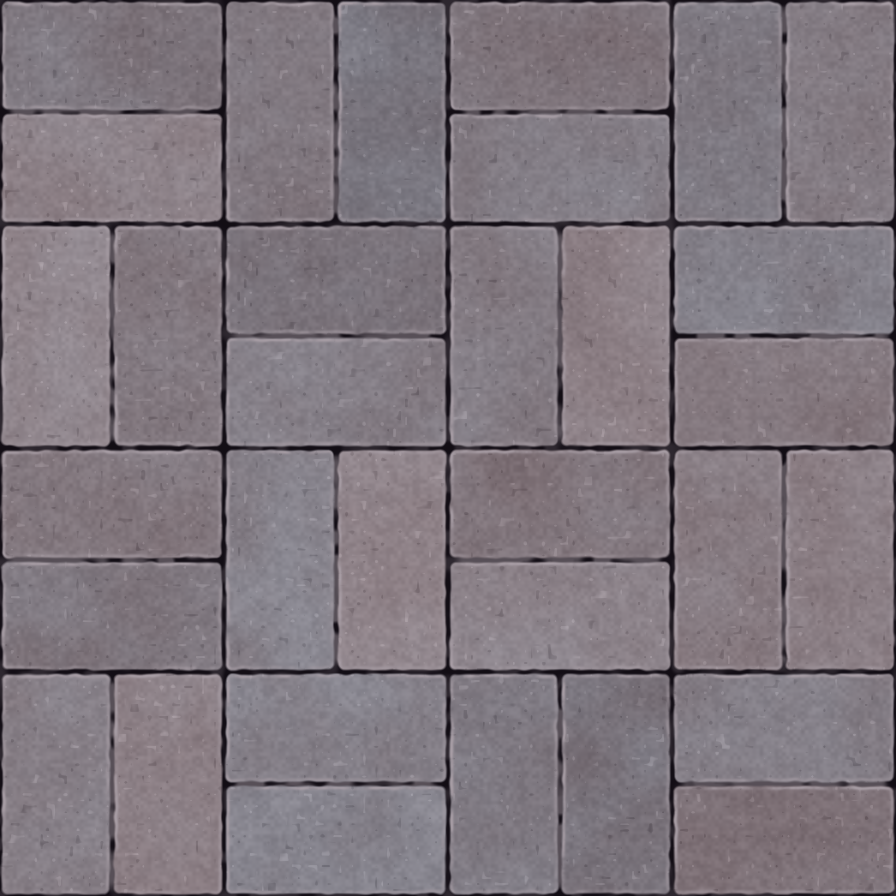
A three.js fragment shader for this texture:

```glsl
varying vec2 vUv;

const float BLOCKS = 4.0;          // blocks across and down, two bricks each
const float JOINT_HALF = 0.0024;   // half joint width
const float CORNER = 0.0065;       // brick corner radius
const float WOBBLE = 0.0022;       // unevenness of the brick edges
const float SOFTNESS = 0.0017;     // edge smoothing
const float RIM_OFFSET = 0.0024;   // distance of the pale rim from the edge
const float RIM_WIDTH = 0.0021;
const float RIM_STRENGTH = 0.75;
const float TONE_RANGE = 0.075;    // brightness spread between bricks
const float GRAIN = 0.055;
const float BLOTCH = 0.05;
const vec3 WARM_CLAY = vec3(0.535, 0.483, 0.505);
const vec3 COOL_CLAY = vec3(0.485, 0.478, 0.515);
const vec3 RIM_COLOR = vec3(0.66, 0.62, 0.65);
const vec3 JOINT_DARK = vec3(0.07, 0.05, 0.08);
const vec3 JOINT_DUSTY = vec3(0.34, 0.31, 0.34);

float hash(vec2 p) {
  return fract(sin(dot(p, vec2(127.1, 311.7))) * 43758.5);
}

float noise(vec2 p) {
  vec2 i = floor(p);
  vec2 f = fract(p);
  f = f * f * (3.0 - 2.0 * f);
  return mix(mix(hash(i), hash(i + vec2(1.0, 0.0)), f.x),
             mix(hash(i + vec2(0.0, 1.0)), hash(i + vec2(1.0, 1.0)), f.x), f.y);
}

float fbm(vec2 p) {
  float sum = 0.0;
  float weight = 0.5;
  for (int i = 0; i < 4; i++) {
    sum += weight * noise(p);
    p = p * 2.03 + 17.3;
    weight *= 0.5;
  }
  return sum / 0.9375;
}

float roundedBox(vec2 p, vec2 halfSize, float radius) {
  vec2 q = abs(p) - halfSize + radius;
  return length(max(q, 0.0)) + min(max(q.x, q.y), 0.0) - radius;
}

void main() {
  // Basket weave: the pair of bricks turns in every other block
  vec2 block = min(floor(vUv * BLOCKS), BLOCKS - 1.0);
  vec2 local = vUv * BLOCKS - block;
  bool upright = mod(block.x + block.y, 2.0) < 0.5;
  if (upright) local = local.yx;
  float half_ = step(0.5, local.y);
  vec2 brickId = block * 2.0 + vec2(half_, 0.37 * half_);

  // Signed distance to the worn brick outline
  vec2 centered = (local - vec2(0.5, 0.25 + 0.5 * half_)) / BLOCKS;
  vec2 halfSize = vec2(0.5, 0.25) / BLOCKS - JOINT_HALF;
  float edge = roundedBox(centered, halfSize, CORNER);
  edge += (noise(vUv * 95.0 + brickId * 7.1) - 0.5) * WOBBLE;
  float brickMask = 1.0 - smoothstep(-SOFTNESS, SOFTNESS, edge);

  // Clay tone, cloudy blotches and fine grain
  float hue = hash(brickId + 3.7);
  float tone = (hash(brickId + 9.2) - 0.5) * TONE_RANGE;
  float clouds = fbm(vUv * 13.0 + brickId * 5.3) - 0.5;
  float grain = noise(vUv * 240.0) + 0.6 * noise(vUv * 125.0 + 31.0) - 0.8;
  vec3 clay = mix(WARM_CLAY, COOL_CLAY, clamp(hue + clouds * 0.7, 0.0, 1.0));
  clay += tone + clouds * BLOTCH * 2.0 + grain * GRAIN;

  // Sparse pale and dark specks
  float speck = noise(vUv * 150.0 + 57.0);
  clay += 0.07 * smoothstep(0.87, 0.97, speck);
  clay -= 0.07 * smoothstep(0.13, 0.03, speck);

  // Chipped pale rim, stronger on the left and top sides
  vec2 outward = upright ? centered.yx : centered;
  vec2 extent = upright ? halfSize.yx : halfSize;
  float leftSide = smoothstep(0.008, 0.0, outward.x + extent.x);
  float topSide = smoothstep(0.008, 0.0, extent.y - outward.y);
  float rimDistance = (edge + RIM_OFFSET) / RIM_WIDTH;
  float chips = smoothstep(0.15, 0.75, fbm(vUv * 48.0 + brickId * 2.9));
  float rim = exp(-rimDistance * rimDistance) * chips;
  rim *= RIM_STRENGTH * (0.75 + 0.6 * max(leftSide, topSide));
  clay = mix(clay, RIM_COLOR, clamp(rim, 0.0, 1.0));

  // Joints, dustier along the seam inside each block
  float seam = smoothstep(0.05, 0.02, abs(local.y - 0.5));
  seam *= smoothstep(0.02, 0.07, 0.5 - abs(local.x - 0.5));
  float dust = smoothstep(0.35, 0.8, noise(vUv * 70.0 + 11.0) + 0.25 * seam);
  vec3 joint = mix(JOINT_DARK, JOINT_DUSTY, dust * (0.4 + 0.6 * seam));

  gl_FragColor = vec4(mix(joint, clay, brickMask), 1.0);
}
```
